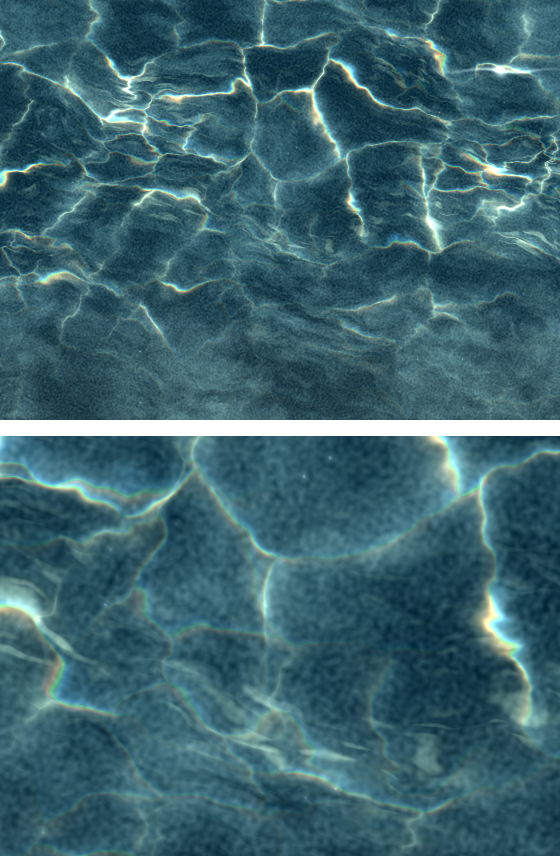
Top: the whole. Bottom: its middle third, enlarged.
A WebGL 1 fragment shader for this texture:

```glsl
precision highp float;
// Sunlit teal water over a dark bed: a cell network, folded by slanted ripples
// and broken by noise, forms caustics sampled once per colour channel for
// prismatic fringes; layered noise gives shadows and mottling, a glint the sun.
uniform vec2 u_resolution;

#define DEEP vec3(0.070, 0.220, 0.285)
#define SHALLOW vec3(0.260, 0.445, 0.500)
#define SILT vec3(0.055, 0.030, 0.010)
#define SUNLIGHT vec3(0.56, 0.57, 0.42)
#define CELL_SCALE vec2(4.8, 6.8)
#define RIPPLE_SIZE 0.022
#define DISPERSION vec2(0.0014, 0.0022)
#define SLANT 0.25
#define GRAIN 0.13
#define SUN_SPOT vec2(1.19, 0.832)

vec2 hash2(vec2 p) {
  vec3 q = fract(vec3(p.xyx) * vec3(0.1031, 0.1030, 0.0973));
  q += dot(q, q.yzx + 33.33);
  return fract((q.xx + q.yz) * q.zy);
}

float corner(vec2 cell, vec2 offset) {
  return dot(hash2(cell + 57.0) * 2.0 - 1.0, offset);
}

float gradientNoise(vec2 p) {
  vec2 i = floor(p), f = p - i;
  vec2 u = f * f * f * (f * (f * 6.0 - 15.0) + 10.0);
  vec2 e = vec2(1.0, 0.0);
  return mix(mix(corner(i, f), corner(i + e, f - e), u.x),
             mix(corner(i + e.yx, f - e.yx), corner(i + 1.0, f - 1.0), u.x), u.y);
}

float fbm(vec2 p) {
  float sum = 0.0, weight = 0.6;
  for (int i = 0; i < 5; i++) {
    sum += weight * gradientNoise(p);
    p = mat2(1.6, 1.2, -1.2, 1.6) * p + 7.3;
    weight *= 0.52;
  }
  return sum;
}

// Gap between the two nearest cell centres: zero along the borders.
float cellEdge(vec2 p) {
  vec2 base = floor(p);
  float nearest = 9.0, second = 9.0;
  for (int y = -1; y <= 1; y++) {
    for (int x = -1; x <= 1; x++) {
      vec2 cell = base + vec2(float(x), float(y));
      float d = length(cell + 0.05 + 0.9 * hash2(cell + 21.0) - p);
      second = min(second, max(nearest, d));
      nearest = min(nearest, d);
    }
  }
  return second - nearest;
}

float caustics(vec2 p, float coarseShare, float fineShare) {
  float coarse = cellEdge(p * CELL_SCALE);
  float fine = cellEdge(p * CELL_SCALE * 2.0 + 4.7);
  return coarseShare * (exp(-coarse * 25.0) + 0.20 * exp(-coarse * 7.0))
       + fineShare * exp(-fine * 15.0);
}

void main() {
  vec2 p = gl_FragCoord.xy / u_resolution.y;
  vec2 swell = vec2(fbm(p * 3.0 + 2.0), fbm(p * 3.0 + 31.0)) * 0.15;

  // Wavy slanted axes carry two sizes of ripple that fold the light below.
  vec2 w = p + 0.7 * swell;
  float c = cos(SLANT), s = sin(SLANT);
  mat2 turn = mat2(c, s, -s, c);
  vec2 along = turn * w;
  vec2 ripple = vec2(gradientNoise(along * vec2(9.0, 38.0)),
                     gradientNoise(along * vec2(13.0, 34.0) + 17.0));
  ripple += 0.40 * vec2(gradientNoise(along * vec2(24.0, 88.0) + 3.0),
                        gradientNoise(along * vec2(28.0, 80.0) + 23.0));
  float choppy = 0.35 + smoothstep(-0.2, 0.3, gradientNoise(p * 3.5 + 9.0));
  vec2 q = p + swell + ripple * vec2(1.2, 0.8) * RIPPLE_SIZE * choppy;

  // Caustics glow in the upper part, in broken pieces, and fade in murk.
  float clear = smoothstep(0.22, 0.52, p.y + 0.3 * gradientNoise(p * 2.5));
  float patches = smoothstep(-0.25, 0.25, gradientNoise(p * vec2(3.5, 4.5) + 3.0));
  float power = mix(0.14, 1.25, clear) * mix(0.45, 1.0, patches);
  float breaks = 0.22 + 1.3 * smoothstep(-0.16, 0.28, fbm(q * vec2(9.0, 11.0) + 50.0));
  float fineShare = 0.75 * smoothstep(-0.08, 0.30, gradientNoise(p * 4.0 + 40.0));
  vec3 light = vec3(caustics(q + DISPERSION, breaks, fineShare),
                    caustics(q, breaks, fineShare),
                    caustics(q - DISPERSION, breaks, fineShare)) * power;

  // Broad shadows, dark cell hearts, mottling and ripple shading.
  float shadow = fbm(along * vec2(3.4, 5.6) + 11.0);
  float heart = smoothstep(0.06, 0.36, cellEdge(q * CELL_SCALE));
  float mottle = fbm(q * vec2(14.0, 15.0)) * 0.70 + fbm(q * vec2(50.0, 62.0)) * 0.55;
  float tone = 0.49 + 1.80 * shadow + mottle - 0.34 * heart * clear;
  tone += 0.42 * (ripple.x + ripple.y) * choppy;
  tone = max(tone, 0.35 * tone);
  vec3 color = mix(DEEP, SHALLOW, clamp(tone, -0.15, 1.4));
  color += SILT * smoothstep(0.50, 0.0, p.y);

  // Thin surface streaks gather in patches and along a bright middle band.
  float offBand = (p.y - 0.47 - 0.16 * gradientNoise(p * 3.0 + 70.0)) / 0.045;
  float band = exp(-offBand * offBand) * smoothstep(0.15, 0.45, p.x)
             * smoothstep(-0.25, 0.20, gradientNoise(p * 6.0 + 13.0));
  vec2 bent = along + 0.012 * ripple;
  float streak = smoothstep(0.10, 0.38, gradientNoise(bent * vec2(16.0, 66.0) + 5.0));
  streak += 0.8 * smoothstep(0.10, 0.38, gradientNoise(bent * vec2(28.0, 120.0) + 8.0));
  float gather = 0.05 + 0.95 * band + 0.42 * choppy * patches * clear;
  color += SUNLIGHT * (light + streak * gather * 0.55 + band * 0.14);

  // Sun glint with a long thin tail, and sparse sparkle over the surface.
  vec2 g = p - SUN_SPOT;
  g.y += 0.004 * sin(g.x * 38.0);
  float tail = exp(-pow(g.x / 0.10, 2.0) - pow(g.y / 0.004, 2.0));
  float core = exp(-dot(g, g) / 0.00016);
  float speck = gradientNoise(turn * turn * p * 170.0);
  color += vec3(0.75, 0.75, 0.72) * (0.65 * tail + core);
  color += GRAIN * speck + 0.20 * smoothstep(0.50, 0.75, speck);

  gl_FragColor = vec4(clamp(color, 0.0, 1.0), 1.0);
}
```
